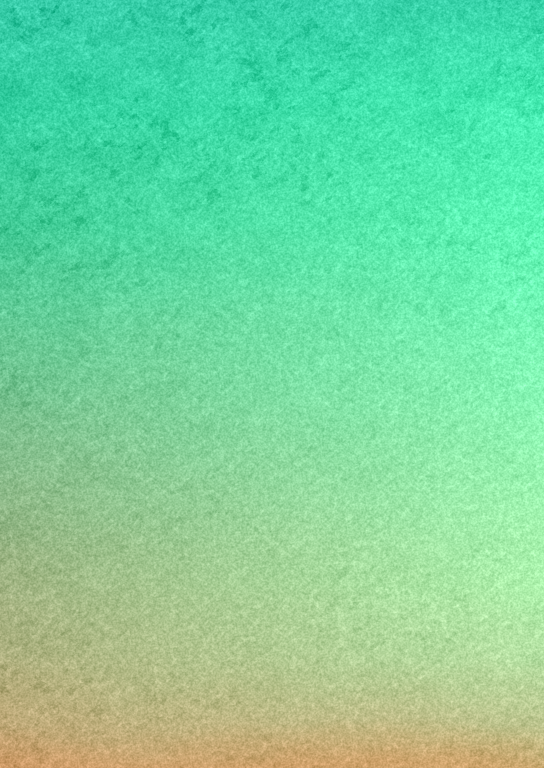
Reproduce this background procedurally as a WebGL 1 fragment shader.

```glsl
precision highp float;
// A weathered paper wash: turquoise above, green in the middle, ochre at the foot.
// Two vertical colour ramps, a dull left and a bright right, are blended across
// the sheet, then gradient noise adds broad mottling, worn flecks and crisp grain.

uniform vec2 u_resolution;

vec2 hashGradient(vec2 cell) {
  vec3 p = fract(cell.xyx * vec3(0.1031, 0.1030, 0.0973));
  p += dot(p, p.yzx + 33.33);
  float angle = 6.2832 * fract((p.x + p.y) * p.z);
  return vec2(cos(angle), sin(angle));
}

float gradientNoise(vec2 p) {
  vec2 i = floor(p);
  vec2 f = p - i;
  vec2 w = f * f * f * (f * (f * 6.0 - 15.0) + 10.0);
  vec2 e = vec2(0.0, 1.0);
  float a = dot(hashGradient(i), f);
  float b = dot(hashGradient(i + e.yx), f - e.yx);
  float c = dot(hashGradient(i + e.xy), f - e.xy);
  float d = dot(hashGradient(i + e.yy), f - e.yy);
  return mix(mix(a, b, w.x), mix(c, d, w.x), w.y);
}

float fbm(vec2 p) {
  float sum = 0.0;
  float weight = 0.6;
  for (int octave = 0; octave < 4; octave++) {
    sum += weight * gradientNoise(p);
    p = mat2(1.6, 1.2, -1.2, 1.6) * p + 17.3;
    weight *= 0.65;
  }
  return sum;
}

vec3 addStop(vec3 base, vec3 stopColor, float from, float to, float y) {
  return mix(base, stopColor, clamp((y - from) / (to - from), 0.0, 1.0));
}

// Shaded side, from foot to top
vec3 leftRamp(float y) {
  vec3 c = vec3(0.81, 0.61, 0.40);
  c = addStop(c, vec3(0.74, 0.66, 0.46), 0.00, 0.06, y);
  c = addStop(c, vec3(0.67, 0.69, 0.49), 0.06, 0.15, y);
  c = addStop(c, vec3(0.59, 0.70, 0.50), 0.15, 0.28, y);
  c = addStop(c, vec3(0.50, 0.74, 0.54), 0.28, 0.41, y);
  c = addStop(c, vec3(0.40, 0.78, 0.57), 0.41, 0.56, y);
  c = addStop(c, vec3(0.25, 0.80, 0.59), 0.56, 0.71, y);
  c = addStop(c, vec3(0.19, 0.81, 0.62), 0.71, 0.86, y);
  return addStop(c, vec3(0.21, 0.80, 0.66), 0.86, 1.00, y);
}

// Lit side, from foot to top
vec3 rightRamp(float y) {
  vec3 c = vec3(0.80, 0.65, 0.42);
  c = addStop(c, vec3(0.73, 0.77, 0.55), 0.00, 0.06, y);
  c = addStop(c, vec3(0.70, 0.88, 0.63), 0.06, 0.14, y);
  c = addStop(c, vec3(0.67, 0.95, 0.67), 0.14, 0.24, y);
  c = addStop(c, vec3(0.57, 0.96, 0.69), 0.24, 0.41, y);
  c = addStop(c, vec3(0.47, 0.97, 0.71), 0.41, 0.56, y);
  c = addStop(c, vec3(0.36, 0.97, 0.71), 0.56, 0.71, y);
  c = addStop(c, vec3(0.26, 0.92, 0.69), 0.71, 0.87, y);
  return addStop(c, vec3(0.21, 0.83, 0.66), 0.87, 1.00, y);
}

// Worn flecks: the peaks of tilted, slightly stretched noise
float flecks(vec2 p, float scale, float threshold) {
  vec2 tilted = mat2(0.85, -0.53, 0.53, 0.85) * p;
  return smoothstep(threshold, threshold + 0.2, fbm(tilted * vec2(0.8, 1.25) * scale));
}

// Crisp paper grain from three turned layers
float paperGrain(vec2 p) {
  mat2 turn = mat2(0.8, 0.6, -0.6, 0.8);
  float coarse = gradientNoise(turn * p * 115.0 + 9.0);
  float medium = gradientNoise(p * turn * 215.0 + 31.0);
  float fine = gradientNoise(turn * p * 390.0 + 57.0);
  return 0.6 * coarse + 0.9 * medium + 1.1 * fine;
}

void main() {
  vec2 uv = gl_FragCoord.xy / u_resolution;
  vec2 p = gl_FragCoord.xy / u_resolution.y;

  // Base wash with a gently uneven horizon
  float y = uv.y + 0.025 * fbm(p * vec2(3.0, 6.0));
  vec3 color = mix(leftRamp(y), rightRamp(y), uv.x);

  // Wear is strongest at the top and on the left edge
  float wear = 0.5 + 0.5 * smoothstep(0.45, 0.9, uv.y);
  wear += 0.25 * (1.0 - smoothstep(0.0, 0.4, uv.x));
  float mottle = fbm(p * vec2(16.0, 22.0) + 5.0);
  float patches = smoothstep(-0.3, 0.3, fbm(p * 7.0 + 23.0));
  float dark = flecks(p, 55.0, 0.08) * patches;
  float pale = flecks(p + 3.7, 80.0, 0.06);

  float light = 0.075 * mottle * wear - 0.085 * dark * wear;
  light += 0.035 * pale + 0.090 * paperGrain(p);
  color += light * vec3(1.0, 0.85, 0.95) + vec3(0.008, 0.0, 0.005);
  gl_FragColor = vec4(clamp(color, 0.0, 1.0), 1.0);
}
```
